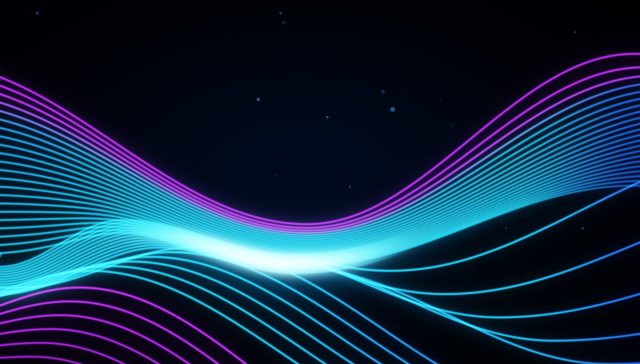
Write a Shadertoy shader that draws this background.

```glsl
// Neon light ribbons that pinch into a white-hot knot over a dark navy field.

const vec3 NAVY    = vec3(0.000, 0.028, 0.085);
const vec3 CYAN    = vec3(0.07, 0.72, 1.00);
const vec3 BLUE    = vec3(0.08, 0.20, 0.95);
const vec3 MAGENTA = vec3(0.60, 0.09, 0.95);
const vec3 TEAL    = vec3(0.01, 0.34, 0.55);
const float LINE_WIDTH  = 0.0029;  // in canvas heights
const float GLOW_RADIUS = 0.017;
const float GLOW_POWER  = 0.085;
const float EXPOSURE    = 1.3;
const int DUST_COUNT    = 30;

// Line families
const int RIBBON = 0, BAND = 1, FALL = 2, VIOLET = 3, FAN = 4;
const int LINE_COUNT[5] = int[5](22, 12, 6, 6, 5);

float hash(float n) {
    n = fract(n * 0.1031);
    n *= n + 33.33;
    return fract(n * (n + n));
}

// Smooth step from 0 to 1 with a sine-squared profile
float ease(float s) {
    float k = sin(1.5708 * clamp(s, 0.0, 1.0));
    return k * k;
}

// Valley or hill: each side holds (height, width)
float swell(float u, float center, float base, vec2 left, vec2 right) {
    vec2 side = u < center ? left : right;
    return base + side.x * ease(abs(u - center) / side.y);
}

// Height of line t (0 = top, 1 = bottom) of a family at position u
float lineHeight(int family, float u, float t) {
    if (family == RIBBON) {
        float base = mix(0.384, 0.270, pow(t, 0.8));
        float wl = mix(0.60, 0.46, t);
        float wr = 0.51 + 0.11 * sin(3.1416 * t);
        float start = mix(0.788, 0.30, t);
        float end = mix(0.852, 0.49, pow(t, 0.75));
        float hump = (u - 0.2) / 0.12;
        return swell(u, 0.48, base, vec2((start - base) / ease(0.48 / wl), wl),
                     vec2((end - base) / ease(0.52 / wr), wr))
             + 0.07 * t * t * t * exp(-hump * hump);
    }
    if (family == BAND) {
        float c = mix(0.19, 0.25, t);
        float rise = max(u - 0.46, 0.0);
        return swell(u, c, mix(0.395, 0.32, t), vec2(-0.128, c),
                     vec2(mix(-0.095, -0.07, t), 0.46 - c)) + 2.0 * rise * rise;
    }
    if (family == FALL)
        return swell(u, mix(0.30, 0.14, t), mix(0.32, 0.256, t),
                     vec2(-0.11, 0.27), vec2(-0.452, 0.6));
    if (family == VIOLET)
        return swell(u, mix(0.124, 0.05, t), mix(0.21, 0.02, t),
                     vec2(mix(-0.10, -0.03, t), 0.25), vec2(-0.53, 0.6));
    return swell(u, mix(0.61, 0.95, t), mix(0.256, 0.0, t),
                 vec2(mix(0.15, 0.27, t), mix(0.40, 0.50, t)),
                 vec2(mix(0.336, 0.10, t), 0.6));
}

// Colour and strength along a line
vec3 tint(int family, float u, float t) {
    vec3 cool = mix(CYAN, BLUE, 0.8 * smoothstep(0.80, 1.0, u));
    if (family == RIBBON) {
        cool = mix(cool, BLUE, 0.45 * (1.0 - smoothstep(0.0, 0.25, u)) * (1.0 - t));
        float warm = 1.0 - smoothstep(0.07, mix(0.28, 0.16, u), t);
        return mix(cool * mix(0.8, 0.5, t * u), MAGENTA, warm);
    }
    if (family == BAND) return CYAN * 0.85 * (1.0 - smoothstep(0.46, 0.66, u));
    if (family == FALL) return mix(CYAN, BLUE, 0.6 * smoothstep(0.35, 0.72, u));
    if (family == VIOLET) return MAGENTA * mix(1.1, 0.7, t);
    return mix(cool, BLUE, 0.25 * t) * smoothstep(0.44, 0.52, u);
}

void mainImage(out vec4 fragColor, in vec2 fragCoord) {
    vec2 uv = fragCoord / iResolution.xy;
    float aspect = iResolution.x / iResolution.y;
    float width = max(LINE_WIDTH, 0.7 / iResolution.y);

    // Dim backdrop
    vec2 away = (uv - vec2(0.47, 0.52)) / vec2(0.34, 0.36);
    vec3 color = NAVY * exp(-dot(away, away)) + vec3(0.0, 0.002, 0.008);

    // Drifting dust
    for (int i = 0; i < DUST_COUNT; i++) {
        float seed = float(i) * 7.31 + 3.0;
        vec2 offset = uv - vec2(hash(seed), hash(seed + 311.7));
        float size = mix(0.003, 0.009, hash(seed + 97.3));
        float d = length(offset * vec2(aspect, 1.0));
        float power = pow(hash(seed + 541.9), 3.0);
        color += vec3(0.10, 0.38, 0.65) * power * (1.0 - smoothstep(0.5 * size, size, d));
    }

    // Glowing lines, with distance corrected for slope
    for (int family = 0; family < 5; family++) {
        for (int i = 0; i < LINE_COUNT[family]; i++) {
            float t = float(i) / float(LINE_COUNT[family] - 1);
            float y = lineHeight(family, uv.x, t);
            float slope = (lineHeight(family, uv.x + 0.002, t) - y) / (0.002 * aspect);
            float d = abs(uv.y - y) * inversesqrt(1.0 + slope * slope);
            float core = exp(-d * d / (width * width));
            float glow = GLOW_POWER * exp(-d / GLOW_RADIUS);
            color += tint(family, uv.x, t) * (1.6 * core + glow);
        }
    }

    // White-hot knot and its halo
    float rise = uv.y - lineHeight(BAND, uv.x, 0.5);
    float along = (uv.x - 0.42) / 0.125;
    float knot = exp(-along * along);
    color += vec3(1.9, 2.4, 2.6) * knot * exp(-rise * rise / 0.0007);
    color += TEAL * 0.6 * sqrt(knot) * exp(-rise * rise / 0.006);

    fragColor = vec4(1.0 - exp(-EXPOSURE * color), 1.0);
}
```
